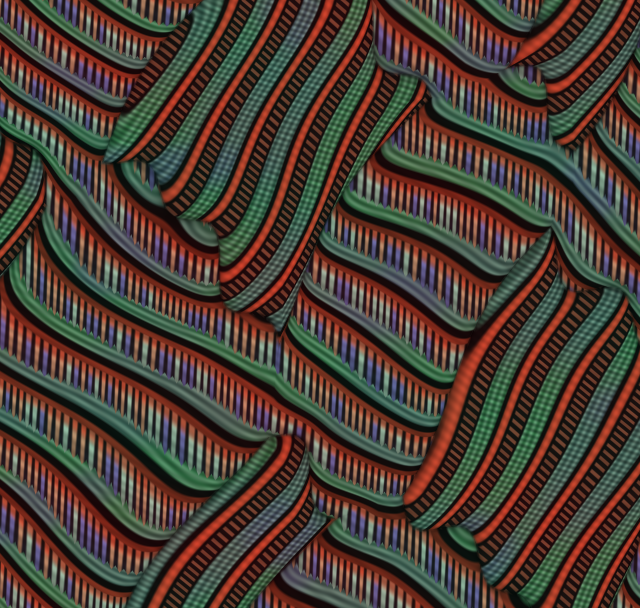
This pattern is drawn by a WebGL 1 fragment shader. Its source:

```glsl
precision highp float;
uniform vec2 u_resolution;

const vec2 ALONG = vec2(0.84, -0.54);    // direction of the shallow bands
const vec2 ACROSS = vec2(0.54, 0.84);    // direction of the steep bands
const float COMB_PERIOD = 0.087;
const float STEEP_PERIOD = 0.076;
const float TOOTH_FREQ = 82.0;
const float BEAD_FREQ = 84.0;
const float HATCH_FREQ = 105.0;
const float SOFT = 0.025;

const vec3 DARK = vec3(0.09, 0.06, 0.055);
const vec3 RUST = vec3(0.36, 0.13, 0.08);
const vec3 EMBER = vec3(0.64, 0.23, 0.15);
const vec3 TAN = vec3(0.53, 0.38, 0.29);
const vec3 SLATE = vec3(0.31, 0.29, 0.45);
const vec3 TEAL = vec3(0.27, 0.39, 0.35);
const vec3 GREEN = vec3(0.22, 0.45, 0.27);
const vec3 PALE = vec3(0.43, 0.50, 0.44);

float hash(vec2 c) {
  return fract(sin(dot(c, vec2(127.1, 311.7))) * 4375.85);
}

// Soft-edged interval from a to b
float span(float a, float b, float t) {
  return smoothstep(a - SOFT, a + SOFT, t) * (1.0 - smoothstep(b - SOFT, b + SOFT, t));
}

// Slow drift of layered sines, about -1 to 1
float drift(vec2 q) {
  return 0.5 * sin(q.x + 1.7 * sin(0.6 * q.y)) + 0.5 * sin(1.3 * q.y - 0.7 * q.x + 2.0);
}

// Positive inside the patches of steep bands
float patchEdge(vec2 f) {
  float row = f.y + 0.3 * f.x;
  float c1 = cos(9.2 * (f.x + 0.06) + 0.25 * sin(9.0 * f.y));
  float c2 = cos(5.2 * (row - 0.9) + 0.12 * sin(41.0 * f.x) + 0.1 * sin(17.0 * f.x));
  float wide = min(c1 + 0.2, c2 - 0.35);
  float narrow = min(-c1 - 0.7, -c2 - 0.3);
  return max(wide, narrow);
}

// Smooth green ribbon with lengthwise streaks
vec3 ribbon(float t, vec2 f) {
  float hue = drift(f * vec2(13.0, 17.0));
  vec3 col = mix(TEAL, GREEN, smoothstep(-0.5, 0.5, hue));
  col = mix(col, SLATE, 0.6 * smoothstep(0.45, 0.9, drift(f.yx * 15.0 + 4.0)));
  float streak = sin(t * 45.0 + 2.5 * drift(f * 11.0));
  return mix(col, PALE, 0.25 + 0.2 * streak) * (0.92 + 0.16 * streak);
}

// Shallow band: red rim, hanging teeth, green ribbon, dark groove
vec3 combBand(vec2 p, vec2 f, float bend) {
  float s = (f.y - bend) / COMB_PERIOD + 0.24 * sin(6.0 * f.x + 3.0 * f.y)
          + 0.15 * sin(13.0 * f.x - 7.0 * f.y + 1.0) + 0.22 * sin(9.0 * f.y + 2.0 * f.x);
  float id = floor(s);
  float t = 1.0 - fract(s);
  float phase = p.x * TOOTH_FREQ + id * 0.37 + 0.5 * t
              + 0.5 * sin(p.x * 23.0 + id * 2.1);
  float r = hash(vec2(floor(phase), id));
  float w = abs(fract(phase) - 0.5) * 2.0;
  float down = smoothstep(0.15, 0.62, t);

  vec3 tip = mix(TAN, SLATE, step(0.42, r));
  tip = mix(tip, PALE, step(0.74, r));
  vec3 tooth = mix(mix(EMBER, TAN, r * 0.6), tip, smoothstep(0.05, 0.5, down));
  tooth *= 1.0 + 0.35 * sin(down * 3.14);
  vec3 gap = mix(DARK, mix(RUST, SLATE, down) * 0.5, 0.35);
  float halfWidth = mix(0.62, 0.5, down) + 0.15 * (r - 0.5);
  vec3 teeth = mix(tooth, gap, smoothstep(halfWidth - 0.3, halfWidth + 0.3, w));

  float toothEnd = 0.62 + 0.1 * (1.0 - w) + 0.05 * drift(f * 30.0);
  vec3 col = DARK * 0.7;
  col = mix(col, ribbon(t, f), span(0.55, 0.92, t));
  col = mix(col, teeth, span(0.15, toothEnd, t));
  vec3 rim = mix(RUST, EMBER, 0.25 + 0.25 * drift(f * 9.0));
  return mix(col, rim, span(0.06, 0.17, t));
}

// Steep band: glowing red line, beaded brown row, hatched green ribbon
vec3 steepBand(vec2 f, float bend) {
  float s = (f.x + bend) / STEEP_PERIOD + 0.25 * sin(7.0 * f.y + 4.0 * f.x)
          + 0.12 * sin(15.0 * f.y - 9.0 * f.x);
  float t = fract(s);
  float bead = sin(6.2832 * (f.y * BEAD_FREQ + 0.9 * t + 0.3 * sin(f.y * 31.0)));
  float hatch = sin(6.2832 * (f.y * HATCH_FREQ - 2.2 * t));

  vec3 row = mix(DARK, mix(RUST, TAN, 0.45), smoothstep(-0.5, 0.8, bead));
  vec3 line = mix(RUST, EMBER * 1.15, smoothstep(0.14, 0.0, abs(t - 0.13)));
  vec3 col = DARK * 0.8;
  col = mix(col, line, span(0.04, 0.21, t));
  col = mix(col, row, span(0.27, 0.53, t));
  return mix(col, ribbon(t, f.yx) * (0.95 + 0.18 * hatch), span(0.58, 0.95, t));
}

void main() {
  vec2 p = gl_FragCoord.xy / u_resolution.y;
  vec2 f = vec2(dot(p, ALONG), dot(p, ACROSS));
  float edge = patchEdge(f);
  float bend = 0.022 * exp(-abs(edge) * 6.0);

  vec3 col = mix(combBand(p, f, bend), steepBand(f, bend), smoothstep(-0.025, 0.025, edge));
  col *= 1.0 - 0.45 * exp(-abs(edge) * 28.0);   // dark seam where directions meet

  // Colour drift and fine grain running along the bands
  col += 0.035 * drift(f * vec2(9.0, 21.0)) * vec3(1.0, -0.6, -0.3);
  col *= 1.0 + 0.07 * sin(f.y * 430.0 + 5.0 * drift(f * 14.0));
  gl_FragColor = vec4(clamp(col, 0.0, 1.0), 1.0);
}
```
